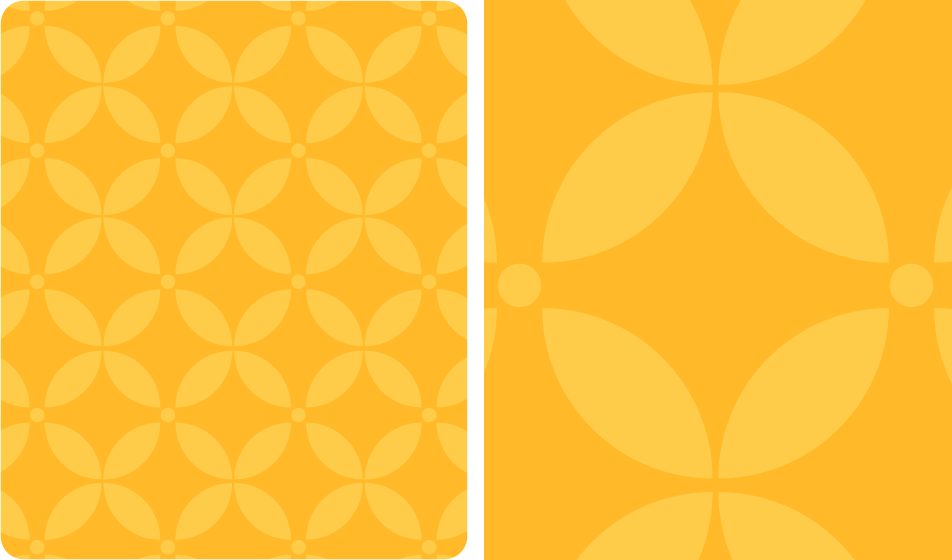
Left, the full canvas; right, a detail of the centre.
Write a WebGL 2 fragment shader that draws this pattern.

```glsl
#version 300 es
precision highp float;
// Tone-on-tone lattice of leaf-shaped petals around small dots on a rounded card.
// Each cell folds into one quadrant, where a petal is the overlap of two circles.
// Lengths are fractions of the canvas height.

uniform vec2 u_resolution;
out vec4 outColor;

const vec3 GROUND = vec3(1.0, 0.725, 0.16);
const vec3 PETAL  = vec3(1.0, 0.80, 0.29);
const vec3 CORNER = vec3(1.0);

const vec2  PITCH         = vec2(0.2333, 0.2361); // spacing of the dots
const vec2  FIRST_DOT     = vec2(0.0664, 0.0228); // lower left dot
const float DOT_RADIUS    = 0.0129;
const float PETAL_INSET   = 0.0135;               // dot centre to petal tip, per axis
const float PETAL_SIZE    = 0.1014;               // side of the petal's square
const float SLIPPED_ROW   = 2.0;                  // row set slightly high
const float ROW_SLIP      = 0.0018;
const float CORNER_RADIUS = 0.042;
const float EDGE_PIXELS   = 0.75;                 // half width of the soft edge

// Lens running from the origin to (size, size)
float petalDistance(vec2 p, float size) {
  float lower = length(p - vec2(0.0, size));
  float upper = length(p - vec2(size, 0.0));
  return max(lower, upper) - size;
}

float roundedBoxDistance(vec2 p, vec2 halfSize, float radius) {
  vec2 d = abs(p) - halfSize + radius;
  return length(max(d, 0.0)) + min(max(d.x, d.y), 0.0) - radius;
}

float coverage(float distance, float edge) {
  return 1.0 - smoothstep(-edge, edge, distance);
}

void main() {
  vec2 p = gl_FragCoord.xy / u_resolution.y;
  vec2 card = vec2(u_resolution.x / u_resolution.y, 1.0);
  float edge = EDGE_PIXELS / u_resolution.y;

  // Cell centred on its dot, with the one uneven row
  vec2 cell = floor((p - FIRST_DOT) / PITCH + 0.5);
  vec2 local = p - FIRST_DOT - cell * PITCH;
  local.y -= cell.y == SLIPPED_ROW ? ROW_SLIP : 0.0;

  // Dot and four mirrored petals
  float dotDistance = length(local) - DOT_RADIUS;
  float petals = petalDistance(abs(local) - PETAL_INSET, PETAL_SIZE);
  float motif = coverage(min(dotDistance, petals), edge);
  vec3 color = mix(GROUND, PETAL, motif);

  // Rounded card outline
  float outline = roundedBoxDistance(p - 0.5 * card, 0.5 * card, CORNER_RADIUS);
  color = mix(CORNER, color, coverage(outline + edge, edge));

  outColor = vec4(color, 1.0);
}
```
